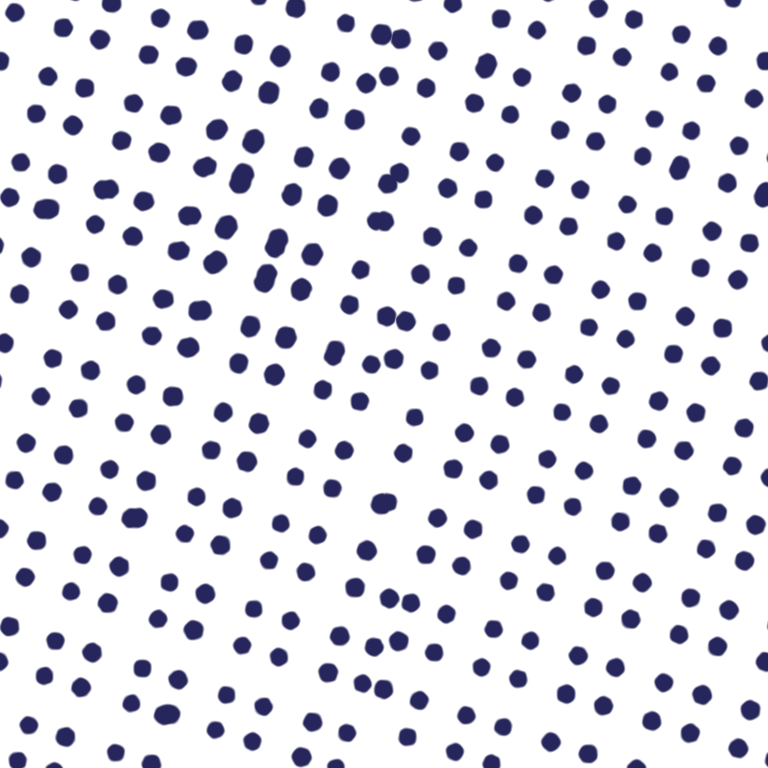
Give the GLSL for this pattern, as a WebGL 1 fragment shader.

```glsl
precision highp float;
uniform vec2 u_resolution;

const float SPACING = 0.058;

float hash(vec2 p) {
  return fract(sin(dot(p, vec2(41.3, 289.1))) * 4375.85);
}

// Alternating wide and narrow gaps between neighbouring lines of dots
float lineShift(float line, float seed) {
  return (mod(line, 2.0) - 0.5) * 0.13 + (hash(vec2(line, seed)) - 0.5) * 0.07;
}

// Distance to a dot drawn out along a short segment
float stretchedDot(vec2 p, vec2 halfAxis, float radius) {
  float along = dot(p, halfAxis) / max(dot(halfAxis, halfAxis), 1e-8);
  return length(p - halfAxis * clamp(along, -1.0, 1.0)) - radius;
}

// Distance to a tilted lattice of dots, kept on one side of the seam
float dotLattice(vec2 p, vec2 origin, float side) {
  mat2 axes = mat2(0.954, -0.301, 0.301, 0.954);
  vec2 base = floor((p - origin) * axes / SPACING + 0.5);
  float nearest = 1.0;

  for (int j = -1; j <= 1; j++) {
    for (int i = -1; i <= 1; i++) {
      vec2 cell = base + vec2(float(i), float(j));
      vec2 shift = vec2(lineShift(cell.x, 3.0 + side), lineShift(cell.y, 8.0 + side));
      vec2 center = origin + axes * (cell + shift) * SPACING;
      float rnd = hash(cell + side * 17.0);

      // Dots swell and smear in the upper left middle, and swell at the seam
      vec2 away = (center - vec2(0.33, 0.72)) / vec2(0.11, 0.23);
      float smear = exp(-dot(away, away));
      float seam = exp(-pow((center.x - 0.5) / 0.022, 2.0));
      float radius = 0.0112 + 0.0013 * hash(vec2(cell.x, side)) + 0.0005 * rnd
                   + 0.0009 * smear + 0.0012 * seam * rnd;

      float angle = mix(0.1, 1.2, smoothstep(0.25, 0.31, center.x));
      float reach = smear * mix(0.0052, 0.0028, smoothstep(0.25, 0.31, center.x))
                  + 0.004 * step(0.965, rnd);
      vec2 halfAxis = reach * vec2(cos(angle), sin(angle));

      float d = stretchedDot(p - center, halfAxis, radius);
      if ((center.x - 0.502) * side > -0.007) nearest = min(nearest, d);
    }
  }
  return nearest;
}

void main() {
  vec2 p = gl_FragCoord.xy / u_resolution.y;

  // Slightly uneven outlines
  vec2 q = p + 0.0004 * sin(p.yx * 390.0 + 2.0 * sin(p * 170.0));
  float d = min(dotLattice(q, vec2(0.115, 0.888), -1.0),
                dotLattice(q, vec2(0.685, 0.901), 1.0));

  float soft = max(0.0021, 0.75 / u_resolution.y);
  float cover = 1.0 - smoothstep(-soft, soft, d);
  vec3 paper = vec3(1.0);
  vec3 ink = vec3(0.15, 0.15, 0.36);
  gl_FragColor = vec4(mix(paper, ink, cover), 1.0);
}
```
